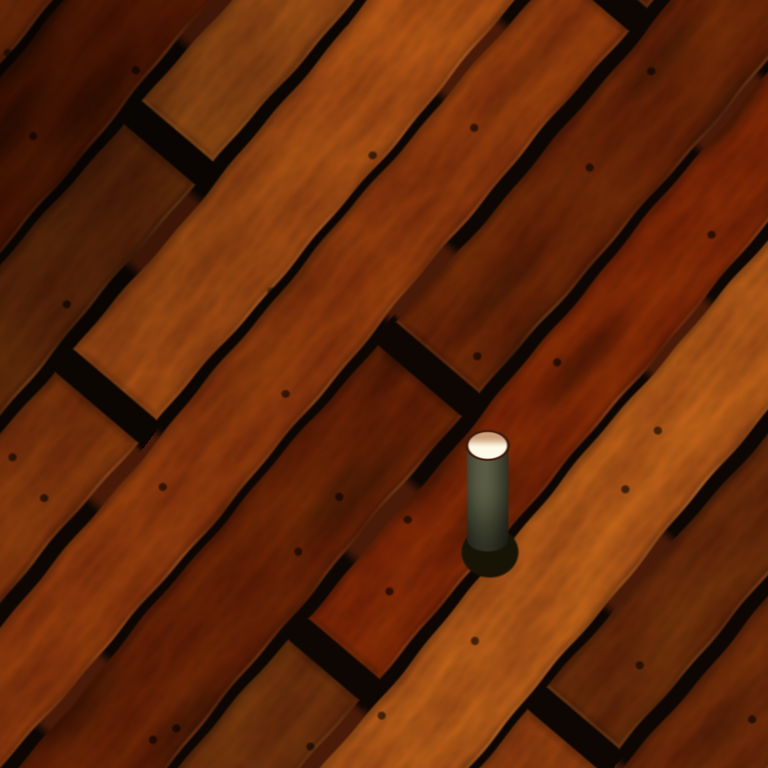
This texture is drawn by a WebGL 1 fragment shader. Its source:

```glsl
precision highp float;

uniform vec2 u_resolution;

vec2 hash2(vec2 c) {
  return fract(sin(vec2(dot(c, vec2(127.1, 311.7)), dot(c, vec2(269.5, 183.3)))) * 4375.85);
}

// Distance to the nearest scattered point.
float cellular(vec2 q) {
  vec2 cell = floor(q);
  float nearest = 2.0;
  for (int j = -1; j <= 1; j++) {
    for (int i = -1; i <= 1; i++) {
      vec2 c = cell + vec2(float(i), float(j));
      nearest = min(nearest, distance(q, c + hash2(c)));
    }
  }
  return nearest;
}

// Staggered position of the butt joint in each row.
float jointAt(float row) {
  float t = row * 1.0472;
  return 0.150 - 0.474 * row - 0.049 * cos(t - 0.73) - 0.092 * cos(2.0 * t) - 0.021 * cos(3.0 * t);
}

// Wood colour of one plank, with grain, stains and knots.
vec3 woodColor(vec2 q, float row, float plank) {
  float cycle = cos(1.15 * (row - 1.0 - 4.0 * plank));
  float tone = fract(0.95 - 0.24 * row + 0.12 * plank) * (0.8 + 0.2 * cycle);
  vec3 wood = mix(vec3(0.50, 0.14, 0.01), vec3(0.66, 0.34, 0.09), tone);
  wood *= 0.83 + 0.18 * cycle;

  vec2 g = q + vec2(row * 3.7 + plank * 1.9, row * 0.31);
  float bend = 0.6 * sin(g.x * 9.0) + 0.4 * sin(g.x * 21.0 + g.y * 30.0);
  float grain = sin(g.y * 190.0 + 2.0 * bend) + 0.6 * sin(g.y * 420.0 + g.x * 17.0 + bend);
  float blotch = cellular(g * vec2(7.0, 22.0)) - 0.45;
  float mottle = cellular(g * vec2(40.0, 75.0)) - 0.45;
  wood *= 1.0 + 0.025 * grain + 0.22 * blotch + 0.09 * mottle;
  wood.g += 0.03 * blotch;

  float stain = smoothstep(0.35, 0.05, cellular(g * vec2(3.0, 11.0) + 5.0));
  wood *= 1.0 - 0.28 * stain * smoothstep(0.6, 0.1, tone);
  float knot = smoothstep(0.035, 0.015, cellular(g * 6.0 + 9.0) * 0.8);
  return wood * (1.0 - 0.6 * knot);
}

// Upright metal post: base socket, shaded tube, bright cap.
vec3 drawPost(vec3 col, vec2 p) {
  vec2 d = p - vec2(0.635, 0.42);
  float socket = length((p - vec2(0.638, 0.281)) / vec2(0.037, 0.033));
  col = mix(col, vec3(0.09, 0.08, 0.02), smoothstep(1.06, 0.94, socket));

  float x = d.x / 0.027;
  float foot = -0.122 - 0.016 * sqrt(max(0.0, 1.0 - x * x));
  float tube = smoothstep(1.06, 0.94, abs(x)) * smoothstep(foot - 0.002, foot + 0.002, d.y) * step(d.y, 0.0);
  vec3 metal = vec3(0.31, 0.32, 0.23) * (0.72 + 0.35 * cos(1.8 * x + 0.3));
  col = mix(col, metal * mix(0.55, 1.05, smoothstep(-0.14, -0.05, d.y)), tube);

  float cap = length(d / vec2(0.029, 0.020));
  col = mix(col, vec3(0.25, 0.09, 0.04), smoothstep(1.06, 0.94, cap));
  vec3 glare = mix(vec3(0.80, 0.62, 0.47), vec3(1.0, 0.98, 0.91), smoothstep(0.012, -0.004, d.y));
  return mix(col, glare, smoothstep(0.94, 0.80, cap));
}

void main() {
  vec2 p = gl_FragCoord.xy / u_resolution;

  // Along and across the slanted planks.
  float along = dot(p, vec2(0.648, 0.762)) - 0.762;
  float across = dot(p, vec2(0.762, -0.648)) + 0.589;
  across += 0.0012 * sin(along * 23.0) + 0.0008 * sin(along * 61.0);

  // Rows alternate between wide and narrow.
  float r = across / 0.1497;
  float pair = mod(r, 2.0);
  float odd = step(1.07, pair);
  float row = 2.0 * floor(r / 2.0) + odd - 1.0;
  float nearSide = (pair - 1.07 * odd) * 0.1497;
  float farSide = (mix(1.07, 2.0, odd) - pair) * 0.1497;

  float s = (along - jointAt(row)) / 1.302;
  float plank = floor(s);
  float startEnd = fract(s) * 1.302;
  float finishEnd = 1.302 - startEnd;

  // Gaps: dark slots with occasional spacers.
  float line = row + step(farSide, nearSide);
  float slot = 0.0075 + 0.0025 * sin(along * 5.0 + line * 2.1);
  float sides = min(nearSide, farSide) - slot;
  float ends = min(startEnd, finishEnd) - 0.019;
  float inside = min(sides, ends);
  float spacer = smoothstep(0.80, 0.90, sin(along * 9.0 + line * 2.4)) * smoothstep(0.0, 0.01, ends);
  vec3 gap = mix(vec3(0.05, 0.025, 0.008), vec3(0.29, 0.10, 0.03), spacer);

  // Plank face, soft edge shade and pale worn rim.
  vec3 wood = woodColor(vec2(along, across), row, plank);
  wood *= 0.78 + 0.22 * smoothstep(0.0, 0.014, inside);
  float rim = min(farSide - slot, startEnd - 0.019);
  float wear = 0.5 + 0.5 * sin(along * 31.0 + row) * sin(along * 13.0);
  wood += vec3(0.13, 0.10, 0.06) * smoothstep(0.006, 0.002, rim) * wear;

  vec3 col = mix(gap, wood, smoothstep(-0.002, 0.002, inside));
  col *= 1.0 - 0.35 * smoothstep(0.55, 0.0, distance(p, vec2(0.0, 0.85)));
  gl_FragColor = vec4(drawPost(col, p), 1.0);
}
```
